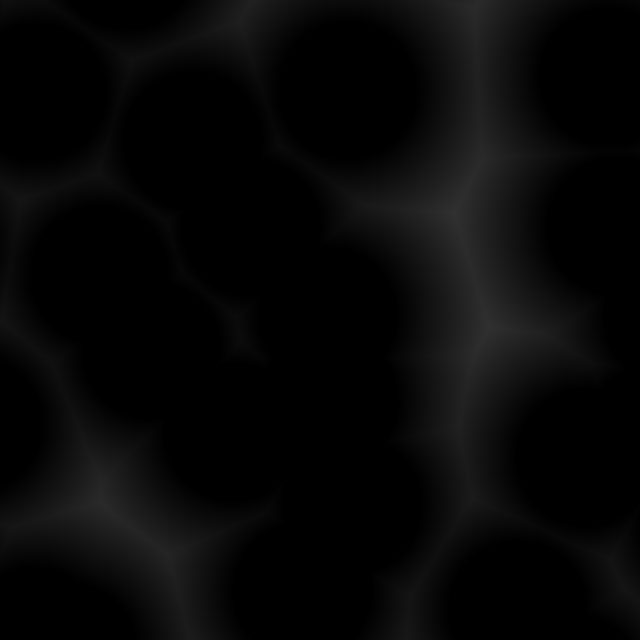
Give the GLSL for this texture, as a WebGL 1 fragment shader.

```glsl
precision highp float;
// Dark cellular field: black, partly merged discs parted by faint grey ridges.
// Each pixel takes its distance to the nearest jittered seed (Worley noise);
// distances below the disc radius are black, larger ones rise linearly to grey.

uniform vec2 u_resolution;

// Sine-free hash: lattice cell -> random point in the unit square
vec2 hash22(vec2 cell) {
  vec3 p = fract(cell.xyx * vec3(0.1031, 0.1030, 0.0973));
  p += dot(p, p.yzx + 33.33);
  return fract((p.xx + p.yz) * p.zy);
}

// Distance to the nearest seed, in lattice cells
float nearestSeed(vec2 p) {
  vec2 cell = floor(p);
  vec2 local = p - cell;
  float nearestSq = 16.0;
  // Two rings of neighbours keep the field seamless under full jitter
  for (int y = -2; y <= 2; y++) {
    for (int x = -2; x <= 2; x++) {
      vec2 offset = vec2(float(x), float(y));
      vec2 toSeed = offset + hash22(cell + offset) - local;
      nearestSq = min(nearestSq, dot(toSeed, toSeed));
    }
  }
  return sqrt(nearestSq);
}

void main() {
  vec2 uv = gl_FragCoord.xy / min(u_resolution.x, u_resolution.y);
  float seedDistance = nearestSeed(uv * 4.0 + vec2(17.0, 43.0));

  // Black disc cores, then a slow linear climb to the ridges
  float grey = 0.325 * max(seedDistance - 0.43, 0.0);
  gl_FragColor = vec4(vec3(min(grey, 0.21)), 1.0);
}
```
